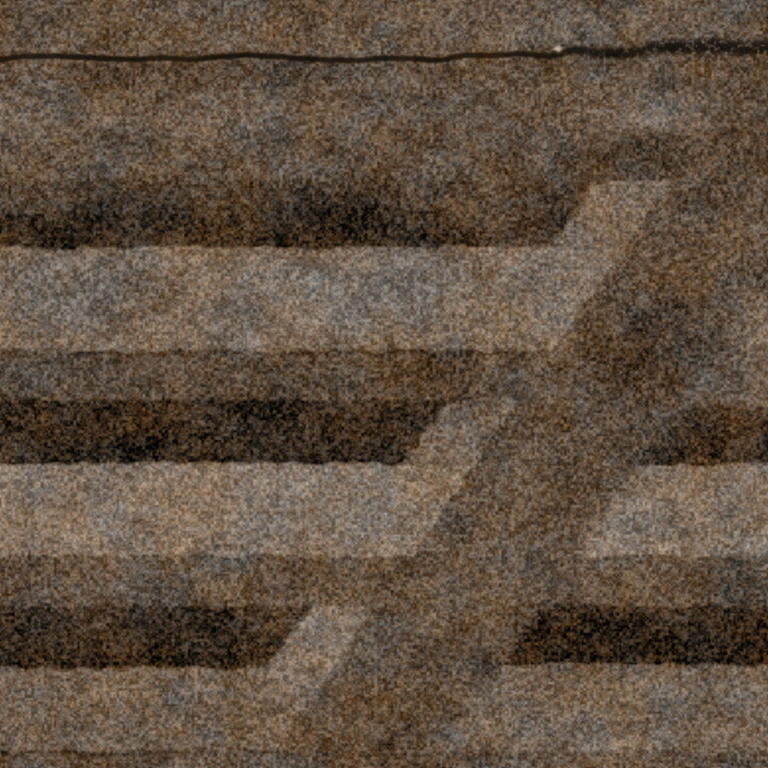
A three.js fragment shader for this texture:

```glsl
// Weathered stone relief: pale and dark horizontal courses cut by a broad
// diagonal bar. Box masks with slanted ends set the tone, soft stains and
// layered value noise age it, and fine grain adds the gritty surface.
varying vec2 vUv;

const float TOP_TONE = 0.315;
const float BAR_TONE = 0.285;
const float SHADOW_TONE = 0.165;
const float LEDGE_TONE = 0.305;
const float EDGE = 0.0035;        // softness of the cut edges
const float GRAIN = 0.36;         // strength of the fine grit
const float MOTTLE = 0.15;        // strength of the broad staining
const vec3 WARMTH = vec3(0.064, 0.0, -0.061);

float hash(vec2 p) {
  vec3 q = fract(vec3(p.xyx) * 0.1031);
  q += dot(q, q.yzx + 33.33);
  return fract((q.x + q.y) * q.z);
}

float noise(vec2 p) {
  vec2 i = floor(p), f = fract(p);
  f = f * f * (3.0 - 2.0 * f);
  return mix(mix(hash(i), hash(i + vec2(1.0, 0.0)), f.x),
             mix(hash(i + vec2(0.0, 1.0)), hash(i + 1.0), f.x), f.y);
}

float fbm(vec2 p) {
  float sum = 0.0, amp = 0.5;
  for (int i = 0; i < 5; i++) {
    sum += amp * noise(p);
    p = p * 2.03 + 17.7;
    amp *= 0.55;
  }
  return sum / 1.06;
}

float rise(float edge, float x) { return smoothstep(edge - EDGE, edge + EDGE, x); }

float band(float top, float bottom, float y) { return rise(top, y) * (1.0 - rise(bottom, y)); }

// Soft elliptical stain
float stain(vec2 p, vec2 centre, vec2 radius) {
  vec2 d = (p - centre) / radius;
  return exp(-dot(d, d));
}

// One course: shadow above a pale face, then a mid-tone ledge.
// rows = shadow top, face top, face bottom, ledge bottom
float course(float tone, float y, vec4 rows, float shadowMask, float shadow, float face, float strip) {
  float fade = mix(1.1, 0.88, smoothstep(rows.x, rows.y, y));
  float recess = mix(strip, shadow * fade, shadowMask);
  tone = mix(tone, recess, band(rows.x, rows.y, y));
  tone = mix(tone, face, band(rows.y, rows.z, y));
  return mix(tone, LEDGE_TONE, band(rows.z, rows.w, y));
}

void main() {
  vec2 p = vec2(vUv.x, 1.0 - vUv.y);   // y runs downward
  vec2 w = p + 0.007 * (vec2(noise(p * 55.0), noise(p * 55.0 + 40.0)) - 0.5);
  float broad = fbm(p * vec2(7.0, 10.0)) - 0.5;
  float blotch = fbm(p * vec2(30.0, 38.0) + 9.0) - 0.5;

  // Slanted boundaries
  float barLeft = 1.038 - 0.695 * w.y;
  float barRight = 1.257 - 0.70 * w.y;
  float shadowEnd = 1.0 - smoothstep(-0.01, 0.01, w.x - 0.932 + 0.67 * w.y);

  // Left courses
  float left = TOP_TONE + 0.03 * stain(p, vec2(0.1, 0.15), vec2(0.25, 0.025));
  left -= 0.03 * smoothstep(0.16, 0.19, p.y);
  left = course(left, w.y, vec4(0.236, 0.322, 0.459, 0.521), shadowEnd, 0.22, 0.405, 0.395);
  left = course(left, w.y, vec4(0.521, 0.604, 0.725, 0.790), shadowEnd, SHADOW_TONE, 0.435, 0.385);
  left = course(left, w.y, vec4(0.790, 0.870, 0.979, 1.100), shadowEnd, SHADOW_TONE, 0.37, 0.40);

  // Right courses
  float right = BAR_TONE + 0.05 * smoothstep(0.28, 0.42, p.y);
  right = course(right, w.y, vec4(0.530, 0.606, 0.725, 0.789), 1.0, 0.215, 0.435, 0.4);
  right = course(right, w.y, vec4(0.789, 0.866, 0.979, 1.100), 1.0, SHADOW_TONE, 0.375, 0.4);

  // Diagonal bar between them
  float barTone = BAR_TONE + 0.02 * smoothstep(0.6, 0.75, p.y) * (1.0 - smoothstep(0.78, 0.85, p.y));
  float inBar = rise(barLeft, w.x) * smoothstep(0.09, 0.13, p.y);
  float tone = mix(left, barTone, inBar);
  tone = mix(tone, right, smoothstep(-0.014, 0.014, w.x - barRight));

  // Local stains, dark then pale
  tone -= 0.08 * stain(p, vec2(0.45, 0.285), vec2(0.08, 0.035));
  tone -= 0.08 * stain(p, vec2(0.05, 0.290), vec2(0.07, 0.025));
  tone -= 0.05 * stain(p, vec2(0.36, 0.520), vec2(0.06, 0.040));
  tone -= 0.07 * stain(p, vec2(0.83, 0.200), vec2(0.06, 0.022));
  tone -= 0.05 * stain(p, vec2(0.83, 0.480), vec2(0.07, 0.060));
  tone += 0.09 * stain(p, vec2(0.82, 0.153), vec2(0.07, 0.018));
  tone += 0.10 * stain(p, vec2(1.00, 0.430), vec2(0.045, 0.050));
  tone += 0.04 * stain(p, vec2(0.87, 0.340), vec2(0.06, 0.060));
  tone += 0.04 * stain(p, vec2(0.70, 0.030), vec2(0.20, 0.030));

  // Thin dark seams under the shadows and faces
  float seamMask = (1.0 - rise(barLeft, w.x)) * smoothstep(0.3, 0.6, noise(p * vec2(18.0, 9.0)));
  tone -= 0.07 * seamMask * (band(0.456, 0.463, w.y) + band(0.599, 0.605, w.y) + band(0.977, 0.984, w.y));

  // Grit in two sizes
  float grit = 0.6 * noise(p * 235.0) + 0.4 * noise(p * 390.0 + 71.0) - 0.5;
  tone += MOTTLE * broad + 0.17 * blotch + GRAIN * grit;

  // Ragged crack across the top, wider and crumbly to the right
  float crumble = smoothstep(0.68, 0.9, p.x);
  float crackY = 0.075 - 0.014 * smoothstep(0.55, 1.0, p.x) + 0.008 * (noise(vec2(p.x * 28.0, 3.0)) - 0.5);
  float crack = 1.0 - smoothstep(0.2, 1.0, abs(p.y - crackY) / mix(0.006, 0.015, crumble));
  tone = mix(tone, 0.09 + crumble * 0.6 * max(grit, 0.0), 0.88 * crack);
  tone -= 0.07 * stain(p, vec2(p.x, crackY + 0.012), vec2(1.0, 0.016)) * noise(p * 40.0);
  tone += 0.5 * stain(p, vec2(0.727, 0.064), vec2(0.004));

  // Earthy tint with small warm and cool shifts
  float cool = stain(p, vec2(0.11, 0.38), vec2(0.07, 0.05)) + stain(p, vec2(0.48, 0.39), vec2(0.09, 0.04))
             + stain(p, vec2(0.05, 0.475), vec2(0.09, 0.02)) + 0.7 * crack * crumble;
  float shift = 1.0 + 0.9 * (noise(p * 160.0 + 23.0) - 0.5) + 0.8 * (noise(p * 22.0 + 5.0) - 0.5);
  float warmth = shift * (1.0 - 0.45 * min(cool, 1.0)) * smoothstep(0.0, 0.2, tone);
  gl_FragColor = vec4(clamp(vec3(tone) + WARMTH * warmth, 0.02, 1.0), 1.0);
}
```
